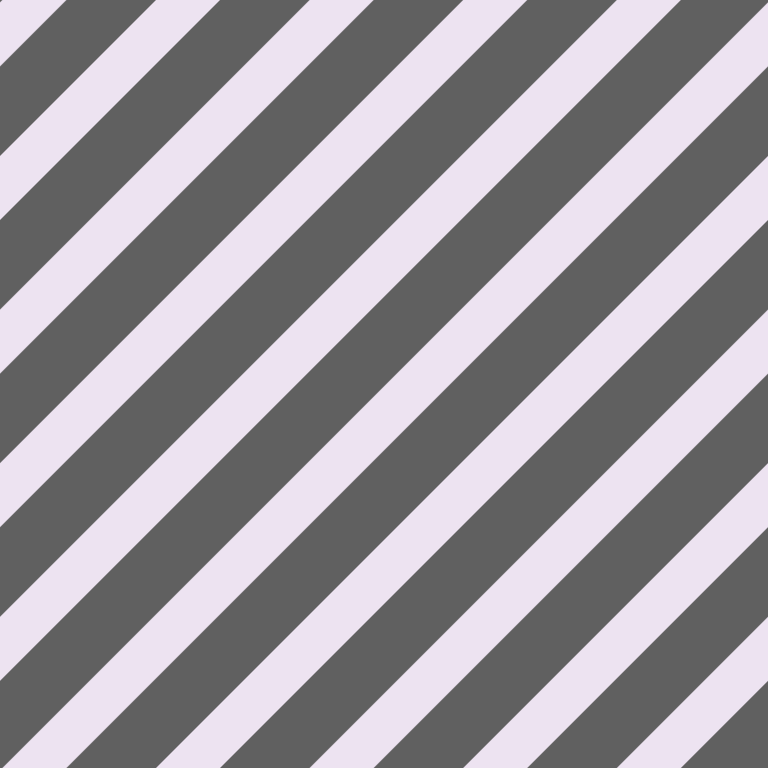
Give the GLSL for this pattern, as a WebGL 2 fragment shader.

```glsl
#version 300 es
precision highp float;

#define REPEATS 5.0
#define STRIPE_CENTER 0.224
#define STRIPE_WIDTH 0.417
#define EDGE_SOFTNESS 0.75
#define CHARCOAL vec3(0.378, 0.378, 0.378)
#define PALE_LILAC vec3(0.930, 0.890, 0.945)

uniform vec2 u_resolution;
out vec4 fragColor;

// Signed distance to the nearest stripe edge, in repeats; negative inside
float stripeDistance(float phase) {
    float offset = fract(phase - STRIPE_CENTER + 0.5) - 0.5;
    return abs(offset) - 0.5 * STRIPE_WIDTH;
}

void main() {
    vec2 uv = gl_FragCoord.xy / u_resolution;

    // Rising diagonals: a whole number of repeats along each side
    float phase = REPEATS * (uv.x - uv.y);

    // Smooth across the edge by the size of one pixel, measured in repeats
    float pixel = REPEATS * length(1.0 / u_resolution);
    float blur = EDGE_SOFTNESS * pixel;
    float stripe = 1.0 - smoothstep(-blur, blur, stripeDistance(phase));

    fragColor = vec4(mix(CHARCOAL, PALE_LILAC, stripe), 1.0);
}
```
